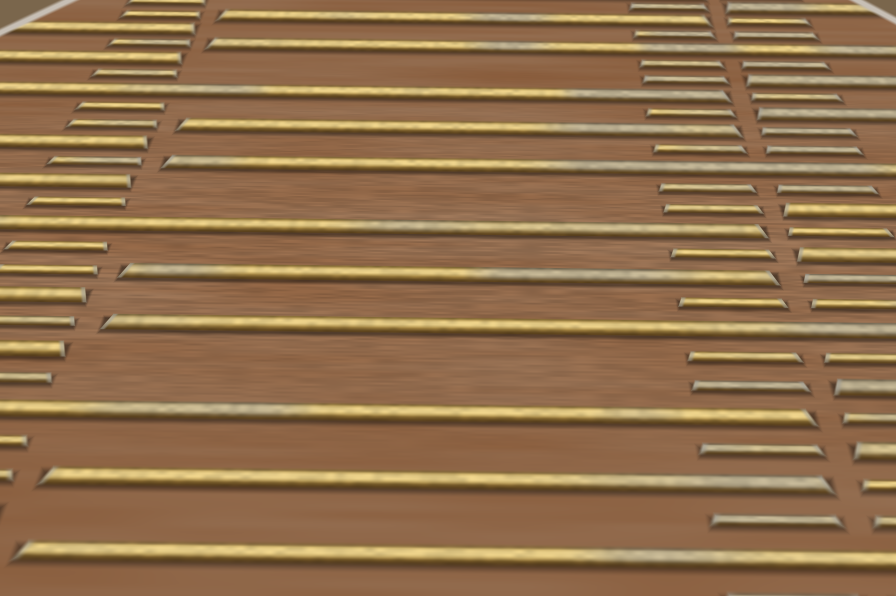
Write a Shadertoy shader that draws this pattern.

```glsl
float hash(vec2 p) {
    vec3 q = fract(vec3(p.xyx) * 0.1031);
    q += dot(q, q.yzx + 33.33);
    return fract((q.x + q.y) * q.z);
}

float noise(vec2 p) {
    vec2 i = floor(p), f = fract(p);
    f = f * f * (3.0 - 2.0 * f);
    return mix(mix(hash(i), hash(i + vec2(1, 0)), f.x),
               mix(hash(i + vec2(0, 1)), hash(i + vec2(1, 1)), f.x), f.y);
}

// Start and end of the left, middle or right rod in a row of the seven-row weave
vec2 rodSpan(int row, int part) {
    if (part == 0) {
        if (row == 0) return vec2(-3.0, 0.265);
        return vec2(row == 3 || row == 5 ? -3.0 : -0.507, -0.403);
    }
    if (part == 1) {
        if (row == 0) return vec2(4.0, 4.1);
        if (row == 2) return vec2(-0.381, 0.265);
        if (row == 4) return vec2(-0.381, 3.0);
        return vec2(0.16, 0.265);
    }
    if (row == 4) return vec2(4.0, 4.1);
    return vec2(0.286, row == 1 || row == 6 ? 3.0 : 0.395);
}

vec3 woodColor(vec2 board, float sharpness) {
    float broad = noise(board * vec2(5.0, 0.9));
    float streak = noise(board * vec2(9.0, 4.0) + 17.0);
    float fiber = noise(board * vec2(45.0, 15.0) + 51.0);
    float pale = 0.25 + 0.45 * broad + 0.35 * (streak - 0.5) + 0.2 * sharpness;
    vec3 wood = mix(vec3(0.53, 0.35, 0.22), vec3(0.59, 0.45, 0.34), clamp(pale, 0.0, 1.0));
    return wood * (1.0 + 0.17 * (fiber - 0.5) * sharpness);
}

// Brass profile: t runs from -1 at the lower edge to 1 at the upper edge
vec3 brassColor(float t, float u, float row, float tip, float soft) {
    float tarnish = smoothstep(0.4, 0.85, noise(vec2(u * 9.0, row * 3.7)) + 0.5 * u);
    vec3 body = mix(vec3(0.64, 0.52, 0.26), vec3(0.57, 0.52, 0.42), tarnish);
    vec3 shine = mix(vec3(0.89, 0.79, 0.52), vec3(0.74, 0.69, 0.57), tarnish);
    vec3 color = mix(vec3(0.36, 0.26, 0.11), body, smoothstep(-0.95, -0.25 + soft, t));
    float glint = smoothstep(-0.4 - soft, 0.15, t) * (1.0 - smoothstep(0.35, 0.9 + soft, t));
    color = mix(color, shine, glint);
    color *= 1.0 - 0.2 * smoothstep(0.6, 1.0, t);
    color *= 0.93 + 0.14 * noise(vec2(u * 130.0, row * 9.0 + t * 2.0));
    return mix(color, vec3(0.64, 0.63, 0.6), tip * 0.6);
}

void mainImage(out vec4 fragColor, in vec2 fragCoord) {
    vec2 uv = fragCoord / iResolution.y;
    float down = 1.0 - uv.y;

    // Receding board: u runs along the rods, lane counts rows toward the viewer
    float scale = down - 0.012 * (uv.x - 0.75) + 1.25;
    float u = (uv.x - 0.855) / scale;
    float lane = 50.64 - 71.2 / scale;
    float defocus = abs(scale - 1.7);
    float blur = 0.8 / (iResolution.y * scale) + 0.0055 * max(defocus - 0.08, 0.0);
    float sharpness = 1.0 - smoothstep(0.05, 0.4, defocus);
    vec3 color = woodColor(vec2(u, lane), sharpness);

    for (int k = -1; k <= 1; k++) {
        float row = floor(lane + 0.5) + float(k);
        float up = (row - lane) * scale / 71.2;
        int kind = int(mod(row + 0.5, 7.0));
        for (int part = 0; part < 3; part++) {
            vec2 span = rodSpan(kind, part);
            span += 0.003 * (hash(vec2(row, float(part))) - 0.5);
            float halfWidth = span.y - span.x > 0.2 ? 0.0072 : 0.0044;
            float end = max(span.x - u, u - span.y);

            // Contact shadow below the rod
            float shade = max(abs(up + 0.003) - halfWidth, end);
            color *= 1.0 - 0.42 * (1.0 - smoothstep(-0.001 - blur, 0.002 + blur, shade));

            // Rod with bevelled ends
            float bevel = end + 0.5 * (up + halfWidth);
            float dist = max(abs(up) - halfWidth, bevel);
            float cover = 1.0 - smoothstep(-blur, blur, dist);
            float tip = smoothstep(-0.005 - blur, -0.003 + blur, bevel);
            vec3 brass = brassColor(up / halfWidth, u, row, tip, min(blur * 90.0, 0.3));
            color = mix(color, brass, cover);
        }
    }

    // Cut corners with a pale rim
    float width = iResolution.x / iResolution.y;
    float rim = min(down + 0.467 * uv.x - 0.055, down + 0.53 * (width - uv.x) - 0.035);
    float soft = 0.004 + 1.0 / iResolution.y;
    color = mix(vec3(0.48, 0.4, 0.3), color, smoothstep(-soft, soft, rim));
    color = mix(color, vec3(0.78, 0.75, 0.71), 1.0 - smoothstep(0.002, 0.004 + soft, abs(rim)));
    fragColor = vec4(color, 1.0);
}
```
